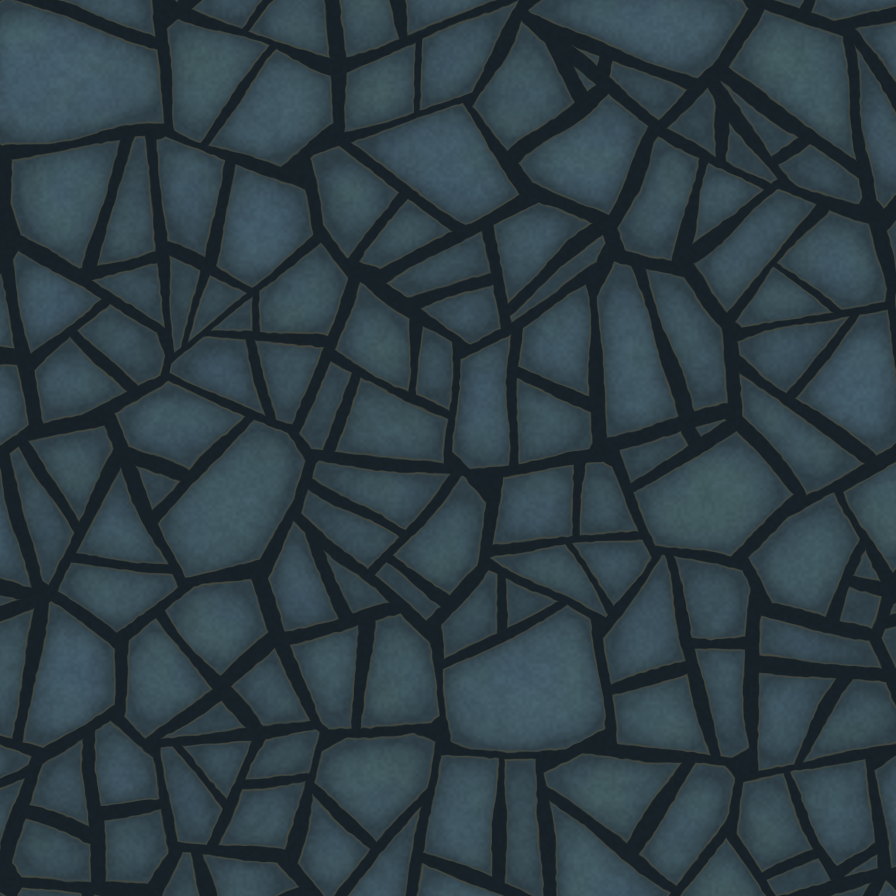
Give the GLSL for this texture, as a Shadertoy shader.

```glsl
// Irregular crazy paving: blue-grey angular flagstones set in dark joints.

const float CELLS = 6.0;          // slabs across the canvas
const float JITTER = 0.8;         // scatter of slab centres
const float TILT = 0.45;          // random turn of slab borders, radians
const float SPLIT_CHANCE = 0.75;  // chance that half a slab breaks again
const float SHADE_FALLOFF = 13.0; // how fast the edge shade fades inwards

const vec3 JOINT = vec3(0.088, 0.126, 0.148);
const vec3 RIM = vec3(0.270, 0.280, 0.240);
const vec3 STONE_EDGE = vec3(0.185, 0.245, 0.275);
const vec3 STONE_GREEN = vec3(0.258, 0.350, 0.368);
const vec3 STONE_BLUE = vec3(0.268, 0.362, 0.425);

float rand(vec2 p) {
    vec3 q = fract(vec3(p.xyx) * 0.1031);
    q += dot(q, q.yzx + 33.33);
    return fract((q.x + q.y) * q.z);
}

vec2 rand2(vec2 p) {
    return vec2(rand(p), rand(p + 57.3));
}

float noise(vec2 p) {
    vec2 i = floor(p), f = fract(p);
    f = f * f * (3.0 - 2.0 * f);
    float low = mix(rand(i), rand(i + vec2(1, 0)), f.x);
    float high = mix(rand(i + vec2(0, 1)), rand(i + vec2(1, 1)), f.x);
    return mix(low, high, f.y);
}

vec2 direction(float angle) {
    return vec2(cos(angle), sin(angle));
}

vec2 slabCentre(vec2 cell) {
    return cell + 0.5 + JITTER * (rand2(cell) - 0.5);
}

// Distance to the tilted border of two slabs, positive on the side of slab a.
float borderDistance(vec2 p, vec2 cellA, vec2 cellB) {
    vec2 a = slabCentre(cellA), b = slabCentre(cellB);
    float turn = TILT * (rand(cellA * cellB + 7.0 * (cellA + cellB)) - 0.5);
    vec2 n = normalize(a - b);
    n = n * cos(turn) + vec2(-n.y, n.x) * sin(turn);
    return dot(p - 0.5 * (a + b), n);
}

// Adds one straight edge to a stone: x = distance inside, y = edge shade.
vec2 addEdge(vec2 stone, float dist) {
    return vec2(min(stone.x, dist), stone.y + exp(-SHADE_FALLOFF * max(dist, 0.0)));
}

// One slab, broken into two to four stones: x = distance, y = shade, z = id.
vec3 brokenSlab(vec2 p, vec2 cell, float gap) {
    vec2 stone = vec2(1.0, 0.0);
    for (int k = 0; k < 25; k++) {
        if (k == 12) continue;
        vec2 other = cell + vec2(k % 5 - 2, k / 5 - 2);
        stone = addEdge(stone, borderDistance(p, cell, other) - gap);
        if (stone.x < -0.05) return vec3(stone, 0.0);
    }

    // first crack across the slab
    vec2 centre = slabCentre(cell);
    float angle = 6.2832 * rand(cell + 11.7);
    vec2 n = direction(angle);
    float crack = dot(p - centre, n) - 0.16 * (rand(cell + 23.1) - 0.5);
    float side = crack < 0.0 ? -1.0 : 1.0;
    stone = addEdge(stone, abs(crack) - gap);

    // second crack across each half
    vec2 halfKey = cell * 3.0 + side * 0.7;
    float id = rand(halfKey + 31.9);
    if (rand(halfKey + 43.3) < SPLIT_CHANCE) {
        vec2 m = direction(angle + 1.5708 + 1.1 * (rand(halfKey + 5.3) - 0.5));
        vec2 pivot = centre + 0.25 * side * n;
        crack = dot(p - pivot, m) - 0.3 * (rand(halfKey + 17.9) - 0.5);
        stone = addEdge(stone, abs(crack) - gap);
        id = fract(id + (crack < 0.0 ? 0.0 : 0.43));
    }
    return vec3(stone, id);
}

vec3 paving(vec2 p) {
    float gap = mix(0.018, 0.062, noise(p * 2.3 + 9.0));
    vec3 best = vec3(-1.0, 1.0, 0.0);
    for (int k = 0; k < 9; k++) {
        vec2 cell = floor(p) + vec2(k % 3 - 1, k / 3 - 1);
        vec3 stone = brokenSlab(p, cell, gap);
        if (stone.x > best.x) best = stone;
    }
    return best;
}

void mainImage(out vec4 fragColor, in vec2 fragCoord) {
    vec2 uv = fragCoord / iResolution.y;

    // slightly bent and chipped outlines
    vec2 bend = vec2(noise(uv * 14.0), noise(uv * 14.0 + 40.0)) - 0.5;
    vec2 chips = vec2(noise(uv * 150.0), noise(uv * 150.0 + 80.0)) - 0.5;
    vec3 stone = paving((uv + 0.008 * bend + 0.0016 * chips) * CELLS + 20.0);
    float dist = stone.x / CELLS;

    // stone face: lighter in the middle, cloudy and finely grained
    float cloud = noise(uv * 28.0 + 3.0);
    float grain = noise(uv * 260.0) - 0.5;
    float tint = clamp(0.6 * stone.z + 0.9 * cloud - 0.25, 0.0, 1.0);
    float shade = clamp(stone.y * 0.95 + 0.3 * (cloud - 0.5), 0.0, 1.0);
    vec3 color = mix(mix(STONE_GREEN, STONE_BLUE, tint), STONE_EDGE, shade);
    color *= 1.0 + 0.10 * grain + 0.08 * (noise(uv * 75.0) - 0.5);

    // thin brownish rim, then the joints
    float rim = 1.0 - smoothstep(0.0010, 0.0030, dist);
    color = mix(color, RIM, rim * mix(0.45, 1.0, noise(uv * 60.0 + 15.0)));
    vec3 joint = JOINT * (1.0 + 0.08 * grain);
    color = mix(joint, color, smoothstep(-0.0010, 0.0010, dist));
    fragColor = vec4(color, 1.0);
}
```
